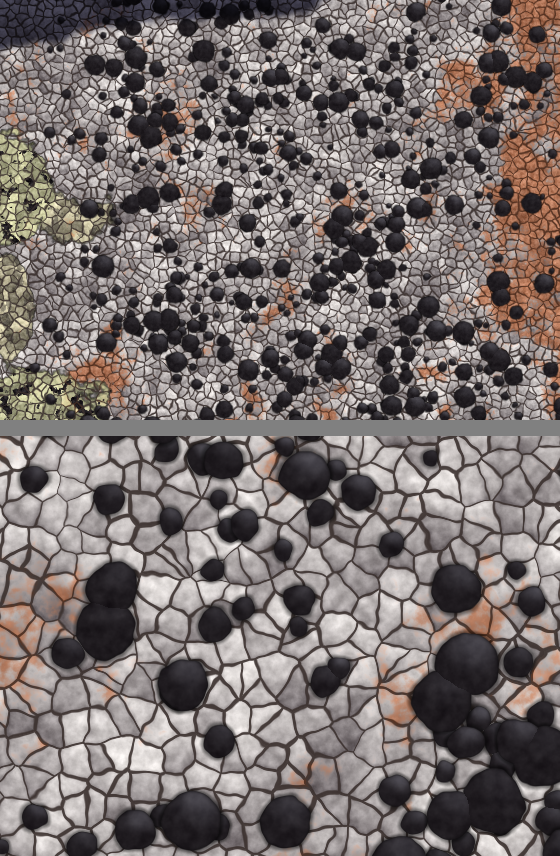
Top: the whole. Bottom: its middle third, enlarged.
This texture is drawn by a Shadertoy shader. Its source:

```glsl
// Sunlit rock crust: pale cracked plates, rusty stains, yellow-green lichen and
// clusters of black domed discs. Voronoi borders make the cracks, a jittered
// grid places the discs, and gradient noise drives stains, grain and shade.

#define PLATE_GRID 47.0
#define CRACK_WIDTH 0.0009
#define DISC_GRID 23.0
#define SMALL_GRID 46.0
#define DISC_DENSITY 0.29
#define SMALL_DENSITY 0.13
#define CLUSTERING 1.1
#define RUST_AMOUNT 0.30
#define GRAIN 0.16
#define LIGHT normalize(vec3(0.25, 0.65, 0.6))

const vec3 PALE = vec3(0.90, 0.88, 0.87);
const vec3 GREY = vec3(0.44, 0.41, 0.42);
const vec3 RUST = vec3(0.75, 0.47, 0.33);
const vec3 RUST_DARK = vec3(0.50, 0.29, 0.19);
const vec3 LICHEN = vec3(0.77, 0.78, 0.60);
const vec3 CRACK = vec3(0.23, 0.19, 0.18);
const vec3 DISC_DARK = vec3(0.115, 0.10, 0.115);
const vec3 DISC_SHEEN = vec3(0.31, 0.30, 0.33);
const vec3 SHADE = vec3(0.31, 0.31, 0.39);

vec2 hash2(vec2 p) {
    vec3 a = fract(p.xyx * vec3(0.1031, 0.1030, 0.0973));
    a += dot(a, a.yzx + 33.33);
    return fract((a.xx + a.yz) * a.zy);
}

float corner(vec2 id, vec2 offset) {
    return dot(hash2(id) * 2.0 - 1.0, offset);
}

float gradientNoise(vec2 p) {
    vec2 i = floor(p), f = p - i, u = f * f * (3.0 - 2.0 * f), e = vec2(1, 0);
    return mix(mix(corner(i, f), corner(i + e, f - e), u.x),
               mix(corner(i + e.yx, f - e.yx), corner(i + 1.0, f - 1.0), u.x), u.y);
}

float fbm(vec2 p) {
    float sum = 0.0, amp = 1.0;
    for (int i = 0; i < 4; i++) {
        sum += amp * gradientNoise(p);
        p = mat2(1.6, 1.2, -1.2, 1.6) * p + 7.3;
        amp *= 0.5;
    }
    return sum;
}

// Cracked plates: x = distance to the border, yz = offset from seed, w = plate value
vec4 plates(vec2 p) {
    vec2 cell = floor(p), nearest = vec2(9.0), id = cell;
    for (int y = -1; y <= 1; y++)
    for (int x = -1; x <= 1; x++) {
        vec2 c = cell + vec2(x, y), r = c + hash2(c) - p;
        if (dot(r, r) < dot(nearest, nearest)) { nearest = r; id = c; }
    }
    float border = 9.0;
    for (int y = -2; y <= 2; y++)
    for (int x = -2; x <= 2; x++) {
        vec2 c = id + vec2(x, y), r = c + hash2(c) - p, gap = r - nearest;
        if (dot(gap, gap) > 1e-5)
            border = min(border, dot(0.5 * (r + nearest), normalize(gap)));
    }
    return vec4(border, -nearest, hash2(id + 91.0).x);
}

// Clustered discs: x = signed distance, yz = position within the disc, w = disc value
vec4 discs(vec2 p, float grid, float share, float seed) {
    vec4 best = vec4(1.0, 0.0, 0.0, 0.0);
    vec2 cell = floor(p * grid);
    for (int y = -1; y <= 1; y++)
    for (int x = -1; x <= 1; x++) {
        vec2 id = cell + vec2(x, y);
        vec2 h = hash2(id + seed), k = hash2(id + seed + 57.0);
        vec2 c = (id + 0.1 + 0.8 * h) / grid;
        float r = mix(0.27, 0.60, k.x) / grid;
        float density = share * (1.0 + 3.0 * CLUSTERING * gradientNoise(c * 6.0 + 3.0));
        density *= smoothstep(0.02, 0.30, c.x) * (1.0 - 0.6 * smoothstep(1.15, 1.28, c.x));
        vec2 q = (p - c) / r;
        float d = (length(q) - 1.0) * r;
        if (k.y < density && d < best.x) best = vec4(d, q, h.x);
    }
    return best;
}

vec3 paintDiscs(vec3 ground, vec4 disc, float grain, float px) {
    float dome = sqrt(max(0.0, 1.0 - dot(disc.yz, disc.yz)));
    float lit = max(0.0, dot(vec3(disc.yz, dome), LIGHT));
    vec3 col = mix(DISC_DARK, DISC_SHEEN, lit * lit * lit * (0.2 + 0.8 * disc.w));
    col = (col + 0.35 * grain) * mix(0.65, 1.0, smoothstep(0.0, 0.5, dome));
    ground *= 0.55 + 0.45 * smoothstep(0.0, 0.004, disc.x);
    return mix(ground, col, 1.0 - smoothstep(-0.8 * px, 0.8 * px, disc.x));
}

float ellipse(vec2 p, vec2 centre, vec2 radius) {
    return (length((p - centre) / radius) - 1.0) * radius.y;
}

void mainImage(out vec4 fragColor, in vec2 fragCoord) {
    float px = 1.0 / iResolution.y;
    vec2 p = fragCoord * px;
    vec2 warp = vec2(gradientNoise(p * 38.0), gradientNoise(p * 38.0 + 50.0));
    vec2 ripple = vec2(gradientNoise(p * 110.0), gradientNoise(p * 110.0 + 50.0));
    float broad = fbm(p * 5.0 + 20.0), grain = GRAIN * fbm(p * 110.0);
    vec4 plate = plates((p + 0.008 * warp + 0.003 * ripple) * PLATE_GRID);

    // Pale crust with tilted, unevenly bright plates and ashy areas
    float ash = fbm(p * 15.0 + 31.0);
    float tone = 0.60 + 0.55 * (plate.w - 0.5) + 0.45 * broad + 0.45 * ash;
    tone += 0.4 * dot(plate.yz, LIGHT.xy) - 0.22 * (1.0 - smoothstep(0.0, 0.2, plate.x));
    vec3 col = mix(GREY, PALE, clamp(tone, 0.0, 1.0));

    // Rust, strongest along the right side, broken up by bare plates
    float side = smoothstep(0.9, 1.4, p.x + 0.25 * broad);
    float rust = 0.85 * fbm(p * vec2(6.0, 5.0) + 4.0) + 0.50 * side + 0.45 * fbm(p * 21.0);
    rust += 0.22 * (plate.w - 0.5) + 2.0 * grain;
    rust = smoothstep(RUST_AMOUNT - 0.08, RUST_AMOUNT + 0.26, rust);
    vec3 rustCol = mix(RUST_DARK, RUST, clamp(0.25 + 0.6 * tone + 0.6 * fbm(p * 45.0), 0.0, 1.0));
    col = mix(col, rustCol, 0.88 * rust);

    // Yellow-green lichen at the left, with dark flecks and outline
    float patchDist = min(ellipse(p, vec2(0.02, 0.55), vec2(0.10, 0.13)),
                          ellipse(p, vec2(0.07, 0.02), vec2(0.17, 0.10)));
    float creamDist = min(ellipse(p, vec2(0.18, 0.48), vec2(0.09, 0.055)),
                          ellipse(p, vec2(0.02, 0.27), vec2(0.06, 0.12)));
    float ragged = 0.04 * fbm(p * 18.0);
    float cream = smoothstep(0.0, 0.01, patchDist + ragged);
    patchDist = min(patchDist, creamDist) + ragged;
    float lichen = 1.0 - smoothstep(-px, px, patchDist);
    float flecks = smoothstep(0.12, 0.26, fbm(p * 34.0 + 9.0)) * (1.0 - 0.6 * cream);
    vec3 lichenCol = mix(LICHEN, col * vec3(0.95, 0.93, 0.80), 0.25 + 0.55 * cream);
    lichenCol *= 0.75 + 0.4 * plate.w;
    col = mix(col, mix(lichenCol, DISC_DARK, flecks), lichen);
    col *= 0.55 + 0.45 * smoothstep(0.001, 0.006, abs(patchDist));

    // Grain and cracks
    col += 1.2 * grain;
    float width = CRACK_WIDTH * (1.0 + 1.6 * gradientNoise(p * 17.0));
    float crack = 1.0 - smoothstep(width - 0.5 * px, width + px, plate.x / PLATE_GRID);
    col = mix(col, mix(CRACK, RUST_DARK * 0.6, rust), 0.9 * crack);

    // Small discs below, large ones on top
    vec2 wobbly = p + 0.0045 * warp + 0.002 * ripple;
    col = paintDiscs(col, discs(wobbly, SMALL_GRID, SMALL_DENSITY, 130.0), grain, px);
    col = paintDiscs(col, discs(wobbly, DISC_GRID, DISC_DENSITY, 11.0), grain, px);

    // Bluish shade along the top left
    float shadeLine = mix(0.885, 0.95, smoothstep(0.0, 0.35, p.x));
    shadeLine += 0.12 * smoothstep(0.65, 0.95, p.x) + 0.04 * fbm(p * 9.0);
    col *= mix(vec3(1.0), SHADE, smoothstep(-0.012, 0.018, p.y - shadeLine));

    fragColor = vec4(clamp(col, 0.0, 1.0), 1.0);
}
```
